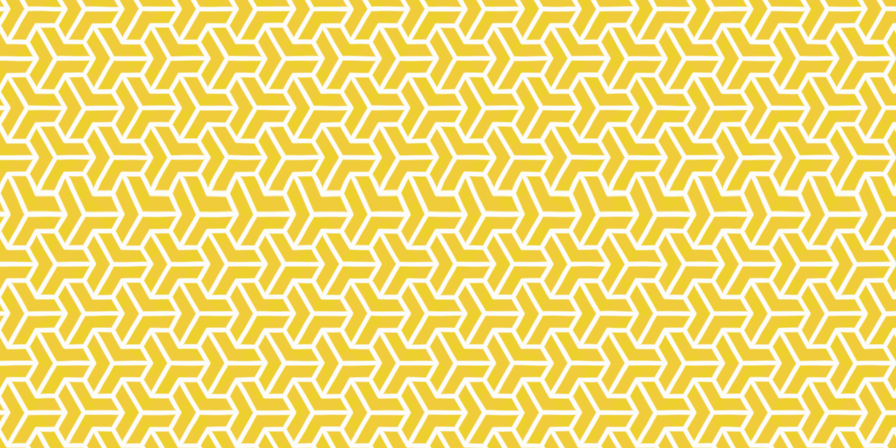
A WebGL 2 fragment shader for this pattern:

```glsl
#version 300 es
precision highp float;

#define COLUMN 0.1276       // tripod spacing across, canvas height = 1
#define ROW 0.1105          // row spacing
#define ANCHOR vec2(0.826, 0.521)
#define LINE_WIDTH 0.0104
#define EDGE_SOFTNESS 0.0024
#define TALL_BAND 0.076     // height of the stretched half row
#define TALL_EXTRA 0.017    // height added to that half row
#define WOBBLE 0.0007
#define YELLOW vec3(0.94, 0.80, 0.23)
#define DEEP_YELLOW vec3(0.93, 0.81, 0.18)
#define WHITE vec3(0.99, 0.99, 0.98)

uniform vec2 u_resolution;
out vec4 outColor;

const float SIN60 = 0.8660254;

float segmentDistance(vec2 p, vec2 a, vec2 b) {
    vec2 ab = b - a;
    vec2 ap = p - a;
    return length(ap - ab * clamp(dot(ap, ab) / dot(ab, ab), 0.0, 1.0));
}

vec2 direction(float degrees) {
    return vec2(cos(radians(degrees)), sin(radians(degrees)));
}

// Spokes and arm sides of one tripod; neighbours close the arm ends
float tripodLines(vec2 p, vec2 stretch) {
    float d = 1e3;
    for (int i = 0; i < 3; i++) {
        float angle = 120.0 * float(i);
        vec2 arm = direction(angle) * stretch;
        vec2 leftNotch = direction(angle + 60.0) * stretch;
        vec2 rightNotch = direction(angle - 60.0) * stretch;
        d = min(d, segmentDistance(p, vec2(0.0), 2.0 * arm));
        d = min(d, segmentDistance(p, leftNotch, leftNotch + arm));
        d = min(d, segmentDistance(p, rightNotch, rightNotch + arm));
    }
    return d;
}

// Interlocking tripods on a staggered grid
float latticeLines(vec2 p) {
    vec2 stretch = vec2(COLUMN / 3.0, ROW / (3.0 * SIN60));
    float nearestRow = round(p.y / ROW);
    float d = 1e3;
    for (int j = -1; j <= 1; j++) {
        float row = nearestRow + float(j);
        float shift = 0.5 * mod(row, 2.0);
        float nearestColumn = round(p.x / COLUMN - shift);
        for (int i = -1; i <= 1; i++) {
            float column = nearestColumn + float(i) + shift;
            d = min(d, tripodLines(p - vec2(column * COLUMN, row * ROW), stretch));
        }
    }
    return d;
}

float layeredSines(vec2 p) {
    return 0.5 * sin(p.x * 31.0 + 2.0 * sin(p.y * 23.0))
         + 0.3 * sin(p.y * 57.0 - p.x * 41.0)
         + 0.2 * sin(p.x * 113.0 + p.y * 89.0);
}

void main() {
    vec2 canvas = gl_FragCoord.xy / u_resolution * vec2(2.0, 1.0);
    float pixel = 1.0 / u_resolution.y;

    // One taller half row, and a slight hand-drawn drift
    vec2 p = canvas - ANCHOR;
    p.y -= TALL_EXTRA * clamp(p.y / TALL_BAND, 0.0, 1.0);
    p += WOBBLE * vec2(layeredSines(canvas), layeredSines(canvas.yx + 3.7));

    // Soft white lines with uneven width
    float halfWidth = 0.5 * LINE_WIDTH * (1.0 + 0.06 * layeredSines(canvas + 8.1));
    float softness = max(EDGE_SOFTNESS, 0.75 * pixel);
    float fill = smoothstep(-softness, softness, latticeLines(p) - halfWidth);

    // Mild mottling of the yellow
    float mottle = smoothstep(0.1, 0.35, layeredSines(canvas * 1.7 + 1.3));
    vec3 yellow = mix(YELLOW, DEEP_YELLOW, mottle);
    outColor = vec4(mix(WHITE, yellow, fill), 1.0);
}
```
